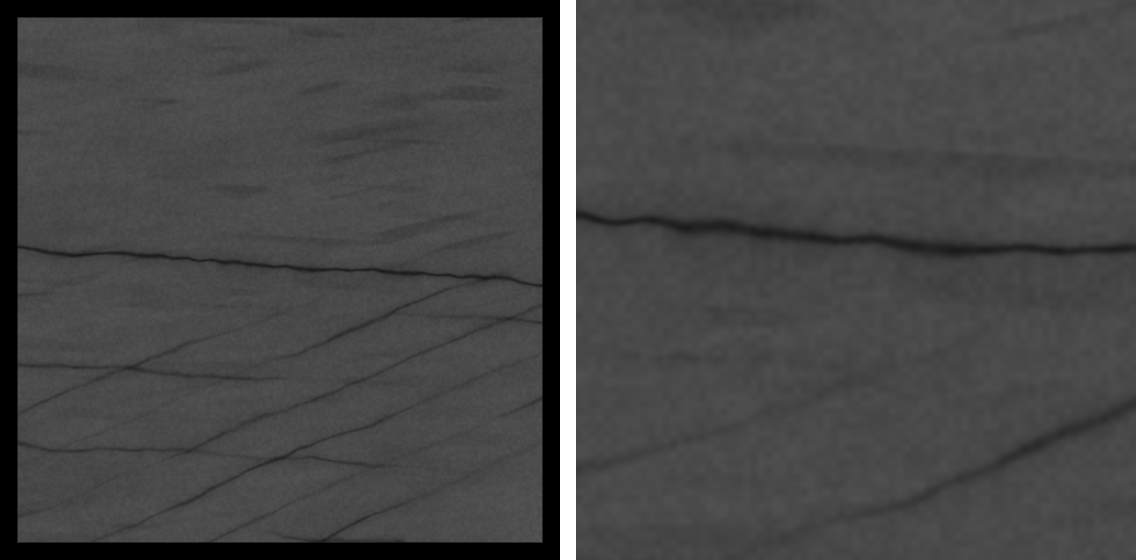
Left: the whole. Right: its middle third, enlarged.
Write a Shadertoy shader that draws this texture.

```glsl
// Dark grey slate with faint streaks and two families of fine cracks, in a black frame.
#define FRAME 0.03125
#define STONE_LIGHT vec3(0.312)
#define STONE_DARK vec3(0.255)
#define CRACK_COLOR vec3(0.10)
#define CRACK_WIDTH 0.0036
#define FLAT_SLOPE -0.066
#define RISING_SLOPE 0.385
#define GRAIN 0.030
#define STREAKS 0.22

float hash(vec2 p) {
    vec3 q = fract(vec3(p.xyx) * 0.1031);
    q += dot(q, q.yzx + 33.33);
    return fract((q.x + q.y) * q.z);
}

float noise(vec2 p) {
    vec2 i = floor(p), f = fract(p);
    f = f * f * (3.0 - 2.0 * f);
    return mix(mix(hash(i), hash(i + vec2(1, 0)), f.x),
               mix(hash(i + vec2(0, 1)), hash(i + vec2(1, 1)), f.x), f.y);
}

float fbm(vec2 p) {
    float sum = 0.0, amp = 0.5;
    for (int i = 0; i < 4; i++) {
        sum += amp * noise(p);
        p = p * 2.03 + 17.3;
        amp *= 0.5;
    }
    return sum / 0.9375;
}

// Ragged line y = start + slope * x, with a soft shadow around its core
float crack(vec2 p, float start, float slope, float seed) {
    float wobble = (noise(vec2(p.x * 9.0, seed)) - 0.5) * 0.012
                 + (noise(vec2(p.x * 45.0, seed + 5.0)) - 0.5) * 0.004;
    float d = abs(p.y - start - slope * p.x - wobble) / sqrt(1.0 + slope * slope);
    float width = CRACK_WIDTH * (0.6 + 0.8 * noise(vec2(p.x * 22.0, seed + 9.0)));
    float core = exp(-d * d / (width * width));
    float shadow = exp(-d * d / (width * width * 14.0));
    return 0.8 * core + 0.2 * shadow;
}

// Uneven strength along a crack, fading out in places
float broken(float x, float seed) {
    return smoothstep(0.2, 0.8, noise(vec2(x * 5.0, seed + 31.0)))
         * (0.55 + 0.45 * noise(vec2(x * 28.0, seed + 47.0)));
}

// Short faint dashes lying along the given slope
float dashes(vec2 p, float slope, float seed) {
    vec2 q = vec2(p.x * 7.0, (p.y - slope * p.x) * 60.0) + seed;
    return smoothstep(0.66, 0.95, noise(q)) * smoothstep(0.35, 0.7, noise(p * 6.0 + seed));
}

void mainImage(out vec4 fragColor, in vec2 fragCoord) {
    vec2 uv = fragCoord / iResolution.xy;
    float upper = smoothstep(0.35, 0.65, uv.y);

    // Cloudy stone drawn out sideways, leaning slightly upward
    float lean = uv.y - 0.12 * uv.x;
    float clouds = fbm(vec2(uv.x * 3.0, lean * 11.0) + 3.7);
    float fibres = fbm(vec2(uv.x * 9.0, lean * 60.0) + 21.0);
    float tone = 0.64 + 0.9 * (clouds - 0.5) + 0.5 * (fibres - 0.5);
    tone += 0.25 * smoothstep(0.55, 1.0, uv.x) * (1.0 - smoothstep(0.1, 0.5, uv.y));
    vec3 color = mix(STONE_DARK, STONE_LIGHT, clamp(tone, -0.2, 1.2));

    // Faint dashes, strongest in the upper half
    float streak = dashes(uv, 0.22, 12.0) + dashes(uv, -0.05, 40.0);
    float dark = STREAKS * streak * mix(0.4, 1.0, upper);

    // One bold crack across the middle
    float bold = 0.5 + 0.5 * smoothstep(0.2, 0.6, noise(vec2(uv.x * 7.0, 2.5)));
    dark += 0.85 * bold * crack(uv, 0.557, FLAT_SLOPE, 1.0);

    // Weaker cracks, nearly level and rising to the right
    for (int i = 0; i < 6; i++) {
        float k = float(i);
        float jitter = (hash(vec2(k, 7.0)) - 0.5) * 0.03;
        if (i < 4) {
            float level = 0.475 - 0.135 * k + jitter;
            dark += 0.55 * broken(uv.x, k) * crack(uv, level, FLAT_SLOPE * 0.85, k + 60.0);
        }
        float rise = 0.25 - 0.095 * k + jitter * 0.6;
        float strength = mod(k, 2.0) > 0.5 ? 0.62 : 0.45;
        float fade = 1.0 - smoothstep(0.42, 0.6, uv.y);
        dark += strength * fade * (0.2 + 0.8 * broken(uv.x, k + 80.0))
              * crack(uv, rise, RISING_SLOPE + 0.012 * k, k + 120.0);
    }
    color = mix(color, CRACK_COLOR, clamp(dark, 0.0, 0.9));

    // Soft fine grain
    color += GRAIN * (noise(uv * 230.0) - 0.5) + 0.5 * GRAIN * (noise(uv * 110.0 + 9.0) - 0.5);

    // Black frame with a smoothed inner edge
    vec2 inset = min(uv, 1.0 - uv) - FRAME;
    float edge = 1.0 / min(iResolution.x, iResolution.y);
    color *= smoothstep(-edge, edge, min(inset.x, inset.y));

    fragColor = vec4(color, 1.0);
}
```
